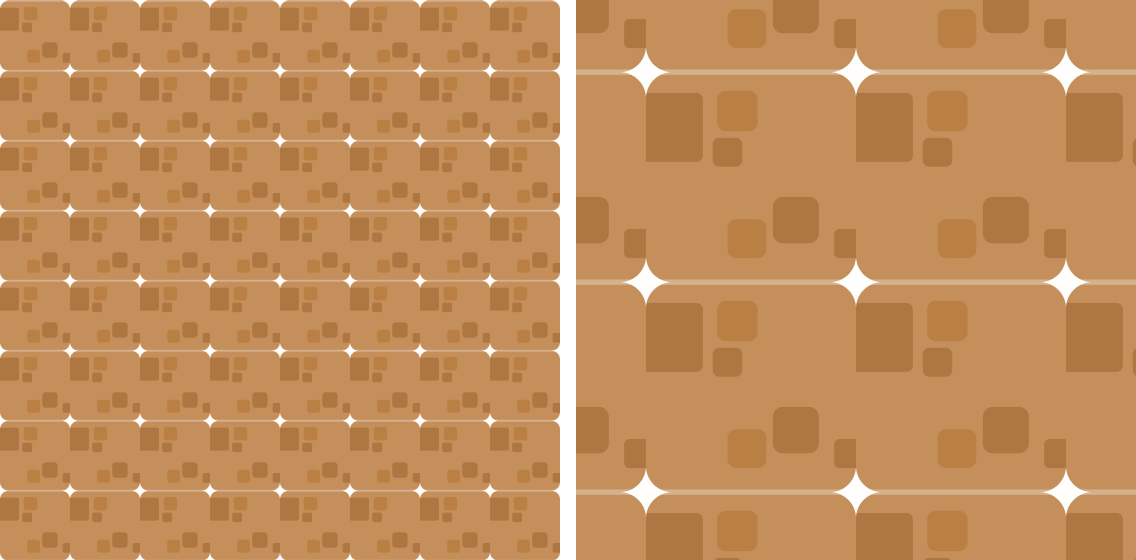
Left, the full canvas; right, a detail of the centre.
Reproduce this pattern procedurally as a WebGL 2 fragment shader.

```glsl
#version 300 es
precision highp float;

#define REPEATS 8.0
#define CELL 96.0
#define CORNER_RADIUS 12.0
#define SEAM_Y 1.0
#define SEAM_HALF_WIDTH 1.25
#define TAN vec3(0.772, 0.561, 0.360)
#define DARK_BROWN vec3(0.682, 0.463, 0.252)
#define GOLD_BROWN vec3(0.730, 0.503, 0.262)
#define SEAM_COLOR vec3(0.830, 0.690, 0.555)
#define GAP_COLOR vec3(1.0, 0.996, 0.992)

uniform vec2 u_resolution;
out vec4 fragColor;

// Offset to the nearest repeat, in -CELL/2 .. CELL/2
vec2 wrapCell(vec2 p) {
    return mod(p + 0.5 * CELL, CELL) - 0.5 * CELL;
}

float roundedBox(vec2 p, vec2 halfSize, float radius) {
    vec2 q = abs(p) - halfSize + radius;
    return length(max(q, 0.0)) + min(max(q.x, q.y), 0.0) - radius;
}

// Rounded patch given by its corners inside the cell, y downward
float patchBox(vec2 p, vec2 lo, vec2 hi, float radius) {
    return roundedBox(wrapCell(p - 0.5 * (lo + hi)), 0.5 * (hi - lo), radius);
}

float coverage(float dist, float pixel) {
    return clamp(0.5 - dist / pixel, 0.0, 1.0);
}

void main() {
    vec2 uv = gl_FragCoord.xy / u_resolution;
    vec2 p = fract(vec2(uv.x, 1.0 - uv.y) * REPEATS) * CELL;
    float pixel = REPEATS * CELL / min(u_resolution.x, u_resolution.y);
    float side = wrapCell(p).x;

    // Dark patches; the outer two are cut straight at the cell side
    float dark = max(patchBox(p, vec2(-8.0, 10.5), vec2(26.0, 42.0), 3.0), -side);
    dark = min(dark, max(patchBox(p, vec2(86.0, 72.7), vec2(104.0, 86.0), 2.5), side));
    dark = min(dark, patchBox(p, vec2(30.5, 31.0), vec2(44.0, 44.2), 3.0));
    dark = min(dark, patchBox(p, vec2(58.0, 58.0), vec2(79.0, 79.2), 4.5));

    // Golden patches
    float gold = patchBox(p, vec2(32.5, 9.5), vec2(51.0, 28.0), 4.0);
    gold = min(gold, patchBox(p, vec2(37.3, 68.2), vec2(55.0, 86.0), 4.0));

    vec3 color = mix(TAN, DARK_BROWN, coverage(dark, pixel));
    color = mix(color, GOLD_BROWN, coverage(gold, pixel));

    // Pale seam between rows
    vec2 joint = wrapCell(p - vec2(0.0, SEAM_Y));
    color = mix(color, SEAM_COLOR, coverage(abs(joint.y) - SEAM_HALF_WIDTH, pixel));

    // White gap left by the four rounded tiles around the joint
    float tiles = 0.0;
    for (int i = 0; i < 4; i++) {
        vec2 center = (vec2(i % 2, i / 2) - 0.5) * CELL;
        tiles += coverage(roundedBox(joint - center, vec2(0.5 * CELL), CORNER_RADIUS), pixel);
    }
    color = mix(GAP_COLOR, color, clamp(tiles, 0.0, 1.0));

    fragColor = vec4(color, 1.0);
}
```
